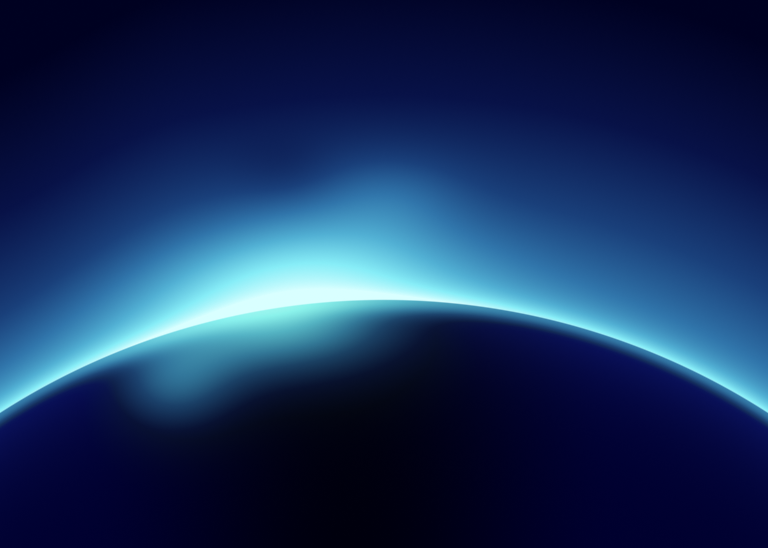
This background is drawn by a WebGL 1 fragment shader. Its source:

```glsl
precision highp float;

uniform vec2 u_resolution;

const vec3 NIGHT = vec3(0.0, 0.005, 0.13);
const vec3 NAVY = vec3(0.03, 0.07, 0.28);
const vec3 BLUE = vec3(0.10, 0.25, 0.48);
const vec3 AZURE = vec3(0.19, 0.46, 0.67);
const vec3 SKY = vec3(0.32, 0.69, 0.83);
const vec3 CYAN = vec3(0.53, 0.93, 0.97);
const vec3 WHITE_GLOW = vec3(0.85, 1.0, 1.0);

const vec2 PLANET_CENTER = vec2(0.0, -0.841);
const float PLANET_RADIUS = 1.2937;

float segment(float start, float end, float t) {
  return clamp((t - start) / (end - start), 0.0, 1.0);
}

// Light intensity to colour, from night to white
vec3 lightRamp(float t) {
  vec3 color = mix(NIGHT, NAVY, segment(0.0, 0.25, t));
  color = mix(color, BLUE, segment(0.25, 0.45, t));
  color = mix(color, AZURE, segment(0.45, 0.6, t));
  color = mix(color, SKY, segment(0.6, 0.75, t));
  color = mix(color, CYAN, segment(0.75, 0.9, t));
  return mix(color, WHITE_GLOW, segment(0.9, 1.05, t));
}

float softSpot(vec2 p, vec2 center, vec2 size) {
  vec2 q = (p - center) / size;
  return exp(-dot(q, q));
}

float screenBlend(float a, float b) {
  return 1.0 - (1.0 - a) * (1.0 - b);
}

float hash(vec2 p) {
  return fract(sin(dot(p, vec2(12.99, 78.23))) * 43758.5);
}

// Atmosphere above the limb
vec3 atmosphere(vec2 p, float altitude) {
  float light = 0.66 - 1.1 * altitude;
  light -= 0.06 * smoothstep(-0.35, -0.7, p.x) * smoothstep(0.0, 0.2, altitude);
  light += 0.28 * exp(-altitude / 0.025);
  light += 0.33 * softSpot(vec2(p.x, altitude), vec2(-0.17, 0.04), vec2(0.3, 0.13));
  light += 0.09 * softSpot(p, vec2(0.01, 0.65), vec2(0.13, 0.08));
  light -= 0.05 * softSpot(p, vec2(-0.18, 0.69), vec2(0.09, 0.06));
  return lightRamp(light);
}

// Dark surface with a bright rim and reflected light
vec3 planet(vec2 p, float depth) {
  vec3 surface = mix(vec3(0.0, 0.0, 0.05), vec3(0.0, 0.0, 0.18),
                     smoothstep(0.0, 0.5, abs(p.x + 0.06)));
  surface += vec3(0.05, 0.09, 0.23) * exp(-depth / 0.08);
  float reflection = 0.8 * softSpot(p, vec2(-0.2, 0.434), vec2(0.27, 0.13));
  reflection += 0.4 * softSpot(p, vec2(-0.39, 0.29), vec2(0.13, 0.1));
  float rim = 0.6 * softSpot(vec2(depth, 0.0), vec2(0.0), vec2(0.026));
  vec3 light = lightRamp(screenBlend(min(reflection, 1.0), rim));
  return max(surface, surface * 0.3 + light - NIGHT);
}

void main() {
  vec2 p = gl_FragCoord.xy / u_resolution.y;
  p.x -= 0.5 * u_resolution.x / u_resolution.y;
  float altitude = length(p - PLANET_CENTER) - PLANET_RADIUS;
  float edge = 1.0 / u_resolution.y;

  vec3 sky = atmosphere(p, max(altitude, 0.0));
  vec3 ground = planet(p, max(-altitude, 0.0));
  vec3 color = mix(ground, sky, smoothstep(-edge, edge, altitude));

  // Fine dither against banding
  color += (hash(gl_FragCoord.xy) - 0.5) / 255.0;
  gl_FragColor = vec4(clamp(color, 0.0, 1.0), 1.0);
}
```
